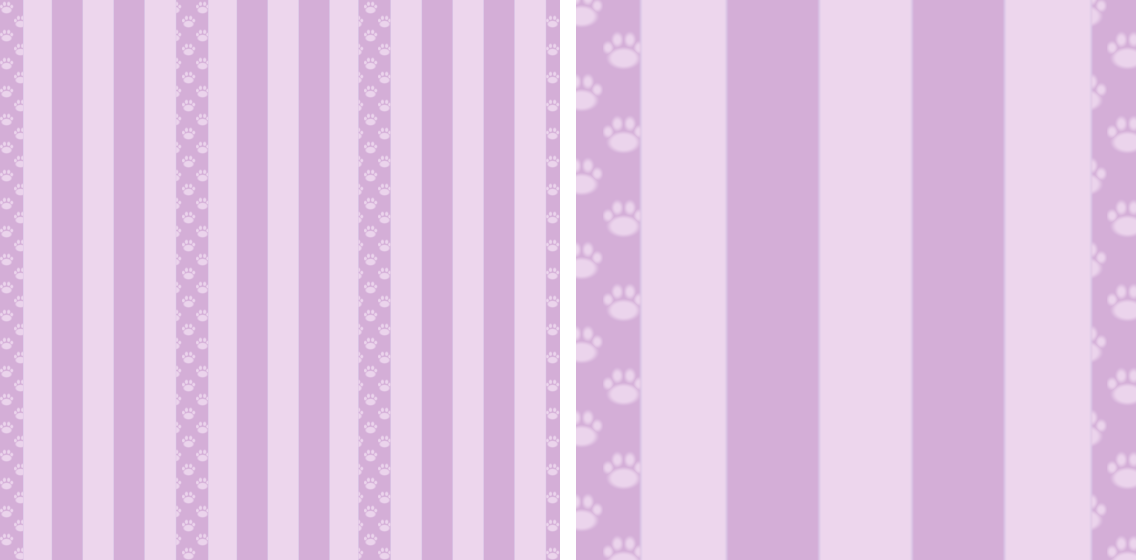
Left: the whole. Right: its middle third, enlarged.
This pattern is drawn by a Shadertoy shader. Its source:

```glsl
// Lilac vertical stripes with a paw-print ribbon in every repeat.

const vec3 LIGHT = vec3(0.928, 0.840, 0.928);
const vec3 DARK = vec3(0.830, 0.682, 0.845);
const vec3 PRINT = vec3(0.922, 0.830, 0.925);
const vec3 SEAM_TINT = vec3(-0.015, 0.012, 0.014);

const float PERIOD = 0.3303;      // width of one stripe group
const float ORIGIN = 0.0161;      // part of the first ribbon off canvas
const float MARGIN = 0.025;       // keeps ribbons clear of the wrap
const float PAW_ROWS = 20.0;

// Soft coverage of a vertical stripe.
float stripe(float x, float center, float halfWidth, float soft) {
    return smoothstep(soft, -soft, abs(x - center) - halfWidth);
}

// Approximate signed distance to an ellipse.
float ellipse(vec2 p, vec2 center, vec2 radii) {
    vec2 q = (p - center) / radii;
    return (length(q) - 1.0) * min(radii.x, radii.y);
}

// One pad and four toes, mirrored about the vertical axis.
float paw(vec2 p) {
    p.x = abs(p.x);
    float pad = ellipse(p, vec2(0.0, -0.09), vec2(0.175, 0.115));
    float outerToe = ellipse(p, vec2(0.185, 0.035), vec2(0.052, 0.060));
    float innerToe = ellipse(p, vec2(0.075, 0.130), vec2(0.055, 0.072));
    return min(pad, min(outerToe, innerToe));
}

// Staggered lattice: columns half a row apart, odd ones shifted by half.
float pawLattice(vec2 uv, float soft) {
    vec2 p = uv * PAW_ROWS - vec2(0.234, 0.73);
    float column = floor(p.x * 2.0 + 0.5);
    p.x -= column * 0.5;
    p.y = fract(p.y + 0.5 * mod(column, 2.0) + 0.5) - 0.5;
    float edge = soft * PAW_ROWS;
    return smoothstep(edge, -edge, paw(p));
}

void mainImage(out vec4 fragColor, in vec2 fragCoord) {
    vec2 uv = fragCoord / iResolution.y;
    float soft = max(0.0016, 0.75 / iResolution.y);

    // Position inside the current stripe group
    float x = uv.x + ORIGIN + MARGIN;
    float group = floor(x / PERIOD);
    x -= group * PERIOD + MARGIN;

    // Every third ribbon sits slightly to the left
    float drift = mod(group, 3.0) == 2.0 ? -0.0046 : 0.0;
    float ribbon = stripe(x, 0.0289 + drift, 0.0288, soft);
    float plain = stripe(x, 0.1363, 0.0276, soft)
                + stripe(x, 0.2467, 0.0276, soft);

    // Stripes with faint cool seams, then the prints
    float cover = ribbon + plain;
    vec3 color = mix(LIGHT, DARK, cover);
    color += SEAM_TINT * 4.0 * cover * (1.0 - cover);
    color = mix(color, PRINT, pawLattice(uv, soft) * ribbon);

    fragColor = vec4(color, 1.0);
}
```
